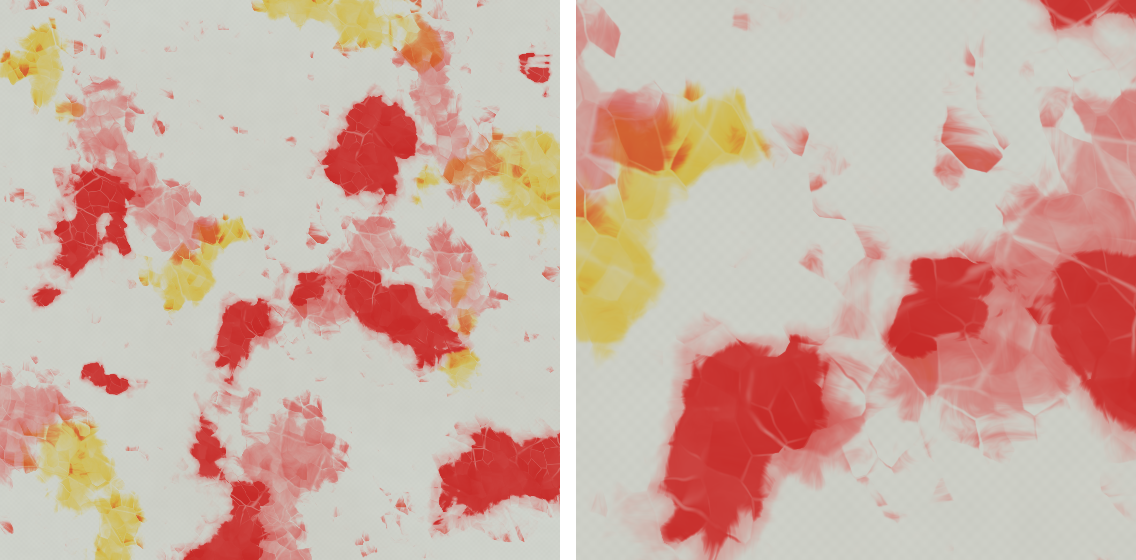
Left, the full canvas; right, a detail of the centre.
This texture is drawn by a Shadertoy shader. Its source:

```glsl
vec2 hash2(vec2 p) {
    return fract(sin(vec2(dot(p, vec2(127.1, 311.7)), dot(p, vec2(269.5, 183.3)))) * 43758.5);
}

// Turbulent layered sines, roughly -0.8 to 0.8
float waves(vec2 p) {
    float sum = 0.0, amp = 0.5;
    for (int i = 0; i < 5; i++) {
        p = mat2(0.8, -0.6, 0.6, 0.8) * p * 1.9 + 1.7;
        p += 0.6 * sin(p.yx * 1.1);
        sum += amp * sin(p.x) * sin(p.y);
        amp *= 0.6;
    }
    return sum;
}

// Crumpled cloth facets: x = tone of the facet, y = distance to its fold
vec2 facets(vec2 p) {
    vec2 cell = floor(p);
    float nearest = 9.0, second = 9.0, tone = 0.5;
    for (int y = -1; y <= 1; y++)
    for (int x = -1; x <= 1; x++) {
        vec2 offset = vec2(x, y);
        vec2 h = hash2(cell + offset);
        vec2 r = offset + h - fract(p);
        float d = length(r);
        if (d < nearest) {
            second = nearest;
            nearest = d;
            tone = h.x + dot(r, h.yx - 0.5);
        } else {
            second = min(second, d);
        }
    }
    float fold = second - nearest;
    return vec2(mix(0.5, tone, smoothstep(0.0, 0.12, fold)), fold);
}

// Chains of soft beads, spread evenly over the cloth
float stain(vec2 p, vec2 seed, float size) {
    float sum = 0.0;
    for (int i = 0; i < 6; i++) {
        vec2 center = fract(seed + float(i) * vec2(0.755, 0.570));
        float angle = 6.283 * hash2(vec2(i) + seed * 9.0).x;
        vec2 heading = vec2(cos(angle), sin(angle));
        for (int j = 0; j < 4; j++) {
            vec2 h = hash2(vec2(i, j) + seed);
            vec2 bead = center + size * (1.3 * (float(j) - 1.5) * heading + 1.6 * (h - 0.5));
            vec2 q = (p - bead) / (size * (0.5 + 0.9 * h.x));
            sum += exp(-dot(q, q));
        }
    }
    return sum;
}

void mainImage(out vec4 fragColor, in vec2 fragCoord) {
    vec2 uv = fragCoord / iResolution.y;
    vec2 warp = vec2(waves(uv * 6.0), waves(uv * 6.0 + 9.0));
    vec2 p = uv + 0.05 * warp;

    // Folds that let the dye in unevenly
    vec2 crumple = uv + 0.012 * warp;
    vec2 coarse = facets(mat2(1.0, 0.5, -0.3, 1.2) * crumple * 14.0);
    vec2 fine = facets(mat2(1.2, -0.4, 0.6, 0.9) * crumple * 36.0 + 5.0);
    float grain = waves(uv * 40.0);
    float wrinkle = 0.5 * (coarse.x - 0.5) + 0.4 * (fine.x - 0.5) + 0.3 * grain;
    float tone = clamp(0.5 * (coarse.x + fine.x) + 0.25 * grain, 0.0, 1.0);
    float crease = 1.0 - smoothstep(0.0, 0.07, coarse.y);
    crease = max(crease, 0.5 - 0.5 * smoothstep(0.0, 0.1, fine.y));
    crease *= smoothstep(-0.2, 0.3, waves(uv * 9.0 + 3.0));

    // Deep red patches with small specks and a pale halo
    float redField = stain(p, vec2(0.65, 0.45), 0.048)
                   + stain(p, vec2(0.20, 0.30), 0.014) + 0.55 * wrinkle;
    float red = smoothstep(0.42, 0.64, redField) * (0.86 + 0.14 * tone);
    red *= 1.0 - 0.4 * crease;
    float halo = 0.3 * smoothstep(0.12, 0.6, redField);

    // Pale pink patches beside the red ones
    float pinkField = stain(p, vec2(0.75, 0.53), 0.054) + wrinkle;
    float pink = smoothstep(0.35, 0.75, pinkField) * (0.1 + 0.48 * tone);
    pink *= 1.0 - 0.35 * crease;
    float redDye = max(red, 1.0 - (1.0 - halo) * (1.0 - pink));

    // Yellow patches
    float yellowField = stain(p, vec2(0.10, 0.85), 0.046) + 0.7 * wrinkle;
    float yellowDye = smoothstep(0.32, 0.8, yellowField) * (0.3 + 0.7 * tone);
    yellowDye *= 1.0 - 0.3 * crease;

    // Off-white cotton with faint mottling and weave
    vec3 color = vec3(0.805, 0.815, 0.785);
    color += 0.018 * waves(uv * 2.0) * vec3(0.6, 1.0, 1.2);
    color += 0.006 * sin(uv.x * 700.0) * sin(uv.y * 700.0) + 0.006 * grain;
    color = mix(color, vec3(0.82, 0.72, 0.25), yellowDye);
    color = mix(color, vec3(0.78, 0.17, 0.16), redDye);
    color.r += 0.12 * redDye * (1.0 - redDye);

    fragColor = vec4(color, 1.0);
}
```
